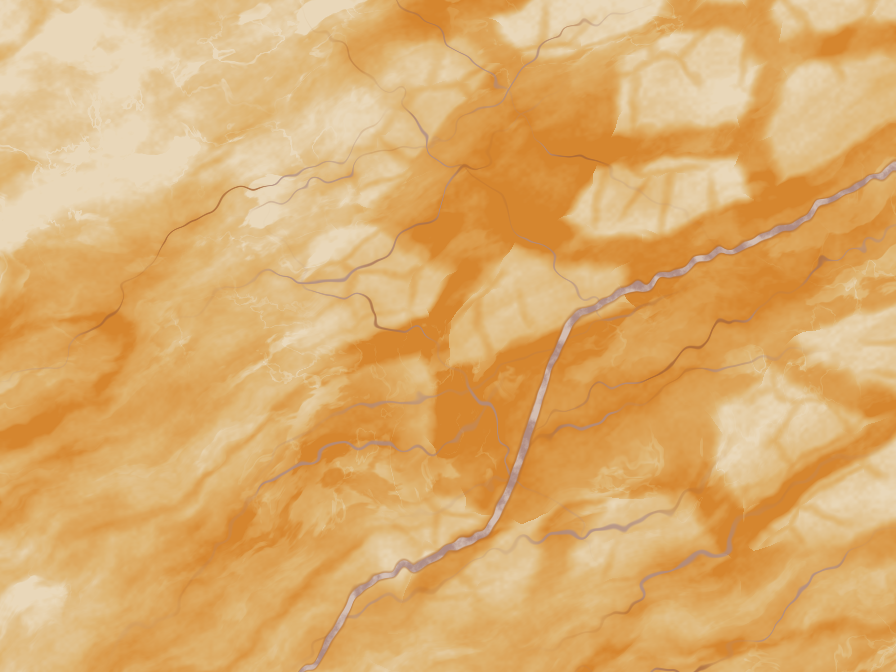
Give the GLSL for this texture, as a WebGL 2 fragment shader.

```glsl
#version 300 es
precision highp float;
precision highp int;

uniform vec2 u_resolution;
out vec4 fragColor;

#define GRAIN_ANGLE 0.5
#define PEBBLE_SCALE vec2(3.7, 5.6)
#define CRACK_SCALE vec2(10.0, 13.0)
#define STREAK_SCALE vec2(2.6, 8.5)
#define SEAM_DEPTH 0.34
#define FLECK_AMOUNT 0.36
#define VEIN_COUNT 13
#define VEIN_WIDTH 0.0014
#define MAIN_WIDTH 0.0052

const uint MIX = 1664525u;
const vec3 TONES[6] = vec3[6](
    vec3(0.835, 0.525, 0.185), vec3(0.855, 0.600, 0.285), vec3(0.865, 0.650, 0.360),
    vec3(0.875, 0.710, 0.450), vec3(0.885, 0.765, 0.570), vec3(0.915, 0.845, 0.725));
const vec3 LILAC = vec3(0.68, 0.55, 0.53);
const vec3 PALE_LILAC = vec3(0.84, 0.77, 0.74);
const vec3 RUST = vec3(0.66, 0.40, 0.21);

vec2 hash2(vec2 cell) {
    uvec2 v = uvec2(ivec2(cell)) * MIX + 10139u;
    for (int i = 0; i < 2; i++) {
        v.x += v.y * MIX;
        v.y += v.x * MIX;
        v ^= v >> 16u;
    }
    return vec2(v & 65535u) / 65535.0;
}

float noise(vec2 p) {
    vec2 i = floor(p), f = fract(p);
    f = f * f * (3.0 - 2.0 * f);
    return mix(mix(hash2(i).x, hash2(i + vec2(1, 0)).x, f.x),
               mix(hash2(i + vec2(0, 1)).x, hash2(i + vec2(1, 1)).x, f.x), f.y);
}

mat2 rotation(float a) { return mat2(cos(a), -sin(a), sin(a), cos(a)); }

float fbm(vec2 p) {
    float sum = 0.0, amp = 0.5;
    for (int i = 0; i < 5; i++) {
        sum += amp * noise(p);
        p = rotation(0.35) * p * 2.03 + 17.3;
        amp *= 0.5;
    }
    return sum / 0.97;
}

// x: distance to the cell border, yz: random values of the cell
vec3 cells(vec2 p) {
    vec2 base = floor(p), near = vec2(8.0), second = vec2(9.0), id = base;
    for (int y = -1; y <= 1; y++)
    for (int x = -1; x <= 1; x++) {
        vec2 c = base + vec2(x, y);
        vec2 r = c + 0.1 + 0.8 * hash2(c) - p;
        if (dot(r, r) < dot(near, near)) { second = near; near = r; id = c; }
        else if (dot(r, r) < dot(second, second)) second = r;
    }
    return vec3(dot(0.5 * (near + second), normalize(second - near)), hash2(id + 91.0));
}

vec3 palette(float t) {
    float s = clamp(t, 0.0, 0.999) * 5.0;
    int i = int(s);
    return mix(TONES[i], TONES[i + 1], fract(s));
}

// Height of the large vein: a slope with a steep step
float mainPath(float x) {
    float wiggle = 0.035 * (noise(vec2(x * 13.0, 3.0)) - 0.5) + 0.012 * (noise(vec2(x * 55.0, 8.0)) - 0.5);
    return 0.1 + 0.45 * (x - 0.5) + 0.26 * smoothstep(0.70, 0.87, x)
         - 0.1 * (1.0 - smoothstep(0.44, 0.56, x)) + wiggle;
}

void main() {
    float px = 1.0 / u_resolution.y;
    vec2 p = gl_FragCoord.xy * px;
    vec2 q = rotation(GRAIN_ANGLE) * p;
    vec2 warp = vec2(fbm(p * 4.0), fbm(p * 4.0 + 40.0)) - 0.5;
    vec2 w = q + 0.13 * warp;

    // Streaked ochre ground, paler towards the upper left
    float broad = fbm(w * vec2(1.8, 3.6) + 5.0);
    float streak = fbm(w * STREAK_SCALE + 11.0);
    float fine = fbm(w * vec2(17.0, 38.0));
    float pale = 1.0 - smoothstep(0.1, 0.6, length((p - vec2(0.38, 0.85)) * vec2(0.9, 1.2)));
    float ground = 0.38 + 1.3 * (streak - 0.5) + 1.0 * (broad - 0.5) + 0.5 * (fine - 0.5) + 0.22 * pale;

    // Cream pebbles set in orange
    float region = smoothstep(-0.08, 0.12, p.x - 0.6 + 0.9 * (broad - 0.5))
                 * smoothstep(0.08, 0.24, p.y + 0.5 * warp.x);
    vec3 pebble = cells(w * PEBBLE_SCALE + 2.0);
    float body = smoothstep(0.06, 0.17, pebble.x + 0.12 * (streak - 0.5)) * smoothstep(0.1, 0.35, pebble.y);
    float crack = 1.0 - smoothstep(0.0, 0.13, cells((w + 0.04 * warp.yx) * CRACK_SCALE).x);
    crack *= smoothstep(0.4, 0.65, noise(q * 9.0));
    float cream = 0.76 + 0.26 * pebble.z + 0.5 * (streak - 0.5) + 0.25 * (fine - 0.5) - 0.26 * crack;
    float matrix = 0.2 + 0.9 * (streak - 0.5) + 0.4 * (fine - 0.5);
    float tone = mix(ground, mix(matrix, cream, body), region);

    // Soft orange seams along the grain
    float seam = abs(fbm(w * vec2(1.5, 4.6) + 23.0) - 0.5);
    tone -= SEAM_DEPTH * (1.0 - smoothstep(0.0, 0.055, seam)) * (1.0 - 0.7 * region * body);

    // Chalky flecks and thin pale filigree
    float patches = smoothstep(0.48, 0.66, fbm(q * vec2(3.0, 5.0) + 61.0));
    float fleck = smoothstep(0.58, 0.66, fbm(w * vec2(11.0, 24.0) + 70.0));
    float thread = 1.0 - smoothstep(0.004, 0.03, abs(fbm(p * 17.0 + 4.0 * warp) - 0.5));
    tone += FLECK_AMOUNT * (1.0 - region * body) * (fleck * (0.3 + 0.7 * patches) + 0.5 * thread * patches);
    tone += 0.09 * (noise(p * 150.0) - 0.5);

    // Scattered broken veins, every fourth one crossing the grain
    float line = 0.0, halo = 0.0;
    for (int i = 0; i < VEIN_COUNT; i++) {
        float k = float(i);
        vec2 place = hash2(vec2(k, 7.0)), kind = hash2(vec2(k, 31.0));
        float angle = i % 4 == 3 ? -0.75 : 0.35 + 0.3 * kind.x;
        vec2 v = rotation(angle) * (p - place * vec2(1.33, 1.0));
        float bend = 0.13 * (noise(vec2(v.x * 4.0, k * 9.0)) - 0.5)
                   + 0.03 * (noise(vec2(v.x * 19.0, k * 5.0)) - 0.5) + 0.022 * (noise(p * 45.0) - 0.5);
        float d = abs(v.y - bend);
        float extent = 1.0 - smoothstep(0.12, 0.4, abs(v.x));
        float broken = smoothstep(0.25, 0.6, noise(vec2(v.x * 12.0, k * 3.0)));
        float width = VEIN_WIDTH * (0.6 + 4.0 * kind.y * noise(p * 32.0 + k));
        line = max(line, extent * (0.25 + 0.75 * broken) * (1.0 - smoothstep(0.3 * width, width + px, d)));
        halo = max(halo, extent * exp(-45.0 * d));
    }
    vec3 color = palette(tone - 0.25 * halo);
    color = mix(color, mix(RUST, LILAC, smoothstep(0.3, 0.6, noise(p * 14.0))), 0.8 * line);

    // Large lilac vein with a pale core and rusty rim
    float slope = (mainPath(p.x + 0.004) - mainPath(p.x - 0.004)) / 0.008;
    float d = abs(p.y - mainPath(p.x) + 0.008 * (noise(p * 60.0) - 0.5)) / sqrt(1.0 + slope * slope);
    float width = MAIN_WIDTH * (0.45 + 0.8 * noise(p * 11.0));
    color = mix(color, RUST, 0.55 * (1.0 - smoothstep(width, width * 1.7 + px, d)));
    vec3 core = mix(LILAC, PALE_LILAC, smoothstep(0.3, 0.7, fbm(p * 50.0)));
    color = mix(color, core, 0.92 * (1.0 - smoothstep(width * 0.75, width + px, d)));

    fragColor = vec4(clamp(color, 0.0, 1.0), 1.0);
}
```
